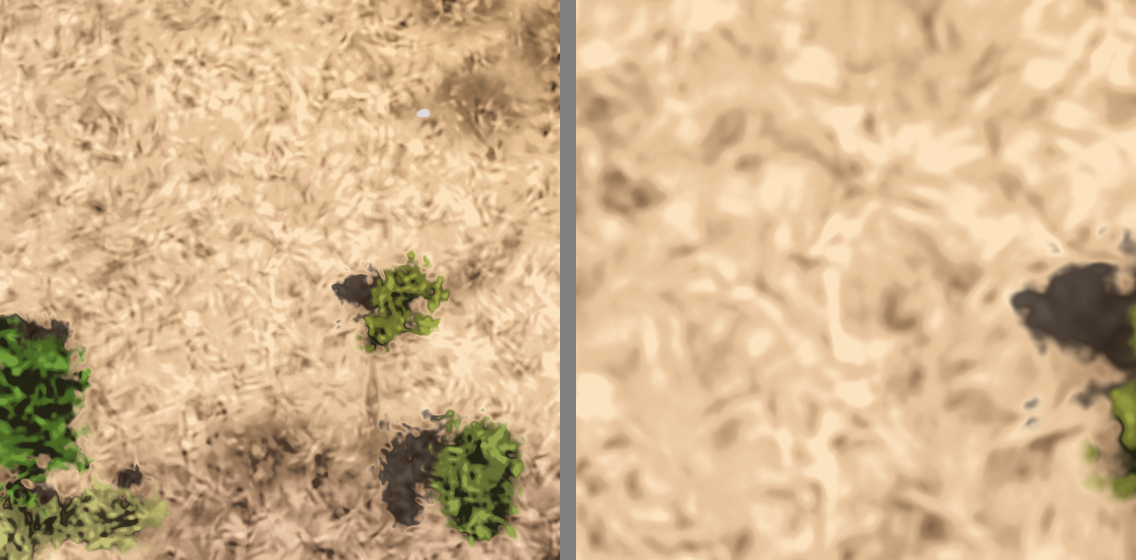
Left: the whole. Right: its middle third, enlarged.
Give the GLSL for this texture, as a WebGL 2 fragment shader.

```glsl
#version 300 es
precision highp float;

uniform vec2 u_resolution;
out vec4 fragColor;

float hash(vec2 cell) {
    return fract(sin(dot(cell, vec2(127.1, 311.7))) * 43758.5453);
}

float noise(vec2 p) {
    vec2 i = floor(p), f = fract(p);
    f = f * f * (3.0 - 2.0 * f);
    return mix(mix(hash(i), hash(i + vec2(1, 0)), f.x),
               mix(hash(i + vec2(0, 1)), hash(i + vec2(1, 1)), f.x), f.y);
}

float fbm(vec2 p) {
    float sum = 0.0, amplitude = 0.53;
    for (int i = 0; i < 4; i++) {
        sum += amplitude * noise(p);
        p = mat2(1.6, 1.2, -1.2, 1.6) * p + 7.3;
        amplitude *= 0.5;
    }
    return sum;
}

// Short strokes in several directions, each fading in and out; centred on zero
float blades(vec2 p, vec2 frequency) {
    float sum = 0.0;
    for (int i = 0; i < 5; i++) {
        float k = float(i), a = 0.35 + k * 0.63;
        vec2 along = mat2(cos(a), -sin(a), sin(a), cos(a)) * p;
        float presence = smoothstep(0.25, 0.8, noise(p * 26.0 + k * 17.0));
        sum += presence * (noise(along * frequency + k * 31.0) - 0.5);
    }
    return sum;
}

// Positive inside an ellipse, falling off outwards
float mound(vec2 p, vec2 centre, vec2 radius) {
    return 1.0 - length((p - centre) / radius);
}

float cover(float height) {
    return smoothstep(-0.1, 0.22, height);
}

vec3 strawColor(float tone) {
    vec3 c = mix(vec3(0.30, 0.23, 0.17), vec3(0.61, 0.48, 0.35), smoothstep(0.0, 0.34, tone));
    c = mix(c, vec3(0.79, 0.65, 0.50), smoothstep(0.30, 0.60, tone));
    c = mix(c, vec3(0.91, 0.77, 0.61), smoothstep(0.56, 0.82, tone));
    return mix(c, vec3(0.99, 0.89, 0.75), smoothstep(0.82, 1.15, tone));
}

vec3 leafColor(vec3 tint, float tone) {
    vec3 c = mix(vec3(0.14, 0.14, 0.08), tint, smoothstep(0.05, 0.55, tone));
    return mix(c, tint * 1.25 + vec3(0.08, 0.09, 0.05), smoothstep(0.6, 1.05, tone));
}

void main() {
    vec2 p = gl_FragCoord.xy / u_resolution;
    vec2 warped = p + 0.012 * (vec2(noise(p * 30.0), noise(p * 30.0 + 51.0)) - 0.5);
    float strokes = blades(warped, vec2(45.0, 120.0));
    float clumps = fbm(p * 38.0 + 9.0) - 0.5;
    float broad = fbm(p * 6.0 + 3.0) - 0.5;
    float ragged = 1.5 * (fbm(p * 15.0 + 20.0) - 0.5) + 1.1 * clumps + 0.5 * strokes;

    // Dry grass with broad variation
    float tone = 0.81 + 0.52 * strokes + 0.6 * clumps + 0.5 * broad;

    // Brown scrub: a lower band and patches to the right
    float band = (1.0 - smoothstep(0.06, 0.28, p.y + 0.2 * broad)) * smoothstep(0.12, 0.36, p.x);
    float scrub = mound(p, vec2(0.86, 0.80), vec2(0.12, 0.055));
    scrub = max(scrub, mound(p, vec2(0.99, 0.91), vec2(0.07, 0.10)));
    scrub = max(scrub, mound(p, vec2(0.82, 0.99), vec2(0.09, 0.045)));
    vec2 tilted = mat2(0.8, -0.6, 0.6, 0.8) * (p - vec2(0.88, 0.54));
    scrub = max(scrub, mound(tilted, vec2(0.0), vec2(0.10, 0.035)));
    scrub = max(scrub, mound(p, vec2(0.56, 0.20), vec2(0.18, 0.06)));
    scrub = max(scrub, mound(p, vec2(0.665, 0.30), vec2(0.012, 0.09)));
    tone -= 0.25 * band + 0.34 * smoothstep(-0.25, 0.5, scrub + ragged);
    vec3 color = strawColor(tone);
    color *= mix(vec3(1.0), vec3(0.97, 0.96, 1.0), band);
    color *= mix(vec3(1.0), vec3(1.0, 0.98, 0.93), smoothstep(0.4, 1.0, p.y) * p.x);

    // Shadows on the upper left of the shrubs
    float shade = mound(p, vec2(0.655, 0.475), vec2(0.062, 0.058));
    shade = max(shade, mound(p, vec2(0.755, 0.185), vec2(0.075, 0.068)));
    shade = max(shade, mound(p, vec2(0.72, 0.11), vec2(0.035, 0.06)));
    shade = max(shade, mound(p, vec2(0.05, 0.40), vec2(0.07, 0.04)));
    shade = max(shade, mound(p, vec2(0.07, 0.10), vec2(0.06, 0.05)));
    shade = max(shade, mound(p, vec2(0.225, 0.145), vec2(0.04, 0.025)));
    vec3 shadowColor = vec3(0.22, 0.18, 0.15) + 0.22 * clumps + 0.10 * strokes;
    color = mix(color, shadowColor, 0.92 * cover(shade + 0.8 * ragged));

    // Pale undergrowth in the lower left corner
    float leaf = 0.5 + 1.0 * strokes + 1.3 * clumps;
    float pale = max(mound(p, vec2(0.01, 0.05), vec2(0.07, 0.08)),
                     mound(p, vec2(0.18, 0.085), vec2(0.11, 0.07)));
    color = mix(color, leafColor(vec3(0.52, 0.51, 0.29), leaf), 0.85 * cover(pale + ragged));

    // Green shrubs
    float tall = mound(p, vec2(0.035, 0.265), vec2(0.125, 0.15));
    float tallLeaf = 0.48 + 1.3 * blades(warped + 3.0, vec2(95.0, 38.0)) + 0.9 * clumps;
    color = mix(color, leafColor(vec3(0.29, 0.41, 0.14), tallLeaf), cover(tall + 0.6 * ragged));

    float middle = max(mound(p, vec2(0.715, 0.465), vec2(0.075, 0.065)),
                       mound(p, vec2(0.675, 0.405), vec2(0.035, 0.055)));
    color = mix(color, leafColor(vec3(0.44, 0.45, 0.18), leaf), cover(middle + 0.9 * ragged));

    float lower = max(mound(p, vec2(0.85, 0.17), vec2(0.085, 0.085)),
                      mound(p, vec2(0.86, 0.10), vec2(0.06, 0.07)));
    color = mix(color, leafColor(vec3(0.40, 0.44, 0.20), leaf), cover(lower + 0.7 * ragged));

    // Small pale stone
    float stone = mound(p, vec2(0.757, 0.798), vec2(0.016, 0.011)) + 0.6 * ragged;
    color = mix(color, vec3(0.88, 0.85, 0.87), smoothstep(0.0, 0.4, stone));

    fragColor = vec4(clamp(color, 0.0, 1.0), 1.0);
}
```
